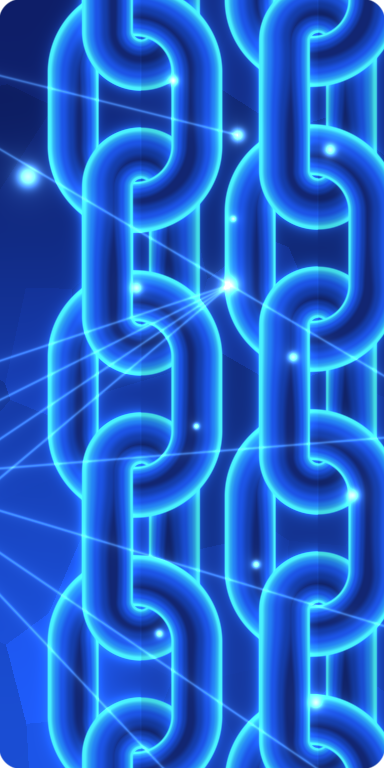
Give the GLSL for this pattern, as a Shadertoy shader.

```glsl
// Two columns of interlocked glowing blue chain links, crossed by light rays and sparks.

const float PERIOD = 0.742;   // vertical distance between like links
const float TUBE = 0.0664;    // radius of the link's tube
const vec2 WIDE = vec2(0.161, 0.095);    // centreline half width, half straight length
const vec2 NARROW = vec2(0.0872, 0.169);

const vec3 NAVY = vec3(0.07, 0.15, 0.45);
const vec3 DEEP = vec3(0.08, 0.24, 0.67);
const vec3 BLUE = vec3(0.11, 0.33, 0.90);
const vec3 AZURE = vec3(0.14, 0.51, 0.96);
const vec3 SKY = vec3(0.19, 0.67, 0.94);
const vec3 CYAN = vec3(0.29, 0.95, 0.99);

vec2 hash2(vec2 p) {
    return fract(sin(vec2(dot(p, vec2(127.1, 311.7)), dot(p, vec2(269.5, 183.3)))) * 4375.85);
}

// Random shade of the nearest cell, giving flat facets
float facets(vec2 p) {
    vec2 cell = floor(p);
    float nearest = 9.0, shade = 0.0;
    for (int y = -1; y <= 1; y++)
    for (int x = -1; x <= 1; x++) {
        vec2 id = cell + vec2(x, y);
        float d = length(id + hash2(id) - p);
        if (d < nearest) { nearest = d; shade = hash2(id + 7.0).x; }
    }
    return shade;
}

vec3 backdrop(vec2 p) {
    vec3 col = mix(vec3(0.05, 0.11, 0.38), BLUE, smoothstep(0.0, 2.0, p.y));
    col = mix(col, mix(NAVY, DEEP, 0.35), 0.75 * smoothstep(0.12, 0.5, p.x));
    return col * (0.88 + 0.24 * facets(p * vec2(4.0, 3.0)));
}

// Signed offset from a stadium centreline, repeated down the column
float linkOffset(vec2 p, vec2 size) {
    p.y = mod(p.y + 0.5 * PERIOD, PERIOD) - 0.5 * PERIOD;
    p.y = max(abs(p.y) - size.y, 0.0);
    return length(p) - size.x;
}

// Bright rims falling to a dark streak set toward the inside of the link
vec3 tubeColor(float s, vec2 p) {
    float depth = s > -0.25 ? (1.0 - s) / 1.25 : (1.0 + s) / 0.75;
    depth *= 1.0 + 0.10 * sin(p.y * 9.0 + 5.0 * p.x) + 0.07 * sin(p.y * 17.0 - 11.0 * p.x);
    vec3 col = mix(CYAN, SKY, smoothstep(0.07, 0.19, depth));
    col = mix(col, AZURE, smoothstep(0.16, 0.29, depth));
    col = mix(col, BLUE, smoothstep(0.27, 0.46, depth));
    col = mix(col, DEEP, smoothstep(0.48, 0.75, depth));
    return mix(col, NAVY, smoothstep(0.74, 1.0, depth));
}

// Lays a link and its faint halo over what is below
vec3 drawLink(vec3 below, vec2 p, vec2 size, float mask, float light, float px) {
    float offset = linkOffset(p, size);
    float edge = abs(offset) - TUBE;
    below += mask * 0.22 * AZURE * exp(-max(edge, 0.0) / 0.012);
    vec3 tube = light * tubeColor(clamp(offset / TUBE, -1.0, 1.0), p);
    return mix(below, tube, mask * smoothstep(px, -px, edge));
}

// The narrow links pass behind the wide ones on the right, in front on the left
vec3 drawChain(vec3 col, vec2 p, float px) {
    vec2 narrowP = p - vec2(0.0155, 0.5 * PERIOD);
    float front = smoothstep(px, -px, narrowP.x);
    col = drawLink(col, narrowP, NARROW, 1.0, 0.9, px);
    col = drawLink(col, p, WIDE, 1.0, 1.0, px);
    return drawLink(col, narrowP, NARROW, front, 1.0, px);
}

float ray(vec2 p, vec2 origin, float slope) {
    float d = abs(p.y - origin.y - slope * (p.x - origin.x)) / sqrt(1.0 + slope * slope);
    return 0.75 * exp(-d * d / 0.000012) + 0.25 * exp(-d / 0.012);
}

float spark(vec2 p, vec2 center, float size) {
    float d = length(p - center) / size;
    return 1.2 * exp(-d * d) + 0.45 * exp(-d * 0.8);
}

float lightWeb(vec2 p) {
    vec2 hub = vec2(0.599, 0.742);
    vec2 upperHub = vec2(0.62, 0.352);
    float beams = ray(p, hub, 0.59);
    beams += ray(p, upperHub, 0.25) * step(p.x, upperHub.x);
    for (int i = 0; i < 4; i++) {
        float k = float(i);
        beams += ray(p, hub, -0.33 - 0.17 * k) * step(p.x, hub.x);
        beams += ray(p, vec2(0.0, 1.22 + 0.11 * k), -0.08 + 0.38 * k);
    }
    float sparks = spark(p, hub, 0.020) + spark(p, upperHub, 0.016);
    sparks += spark(p, vec2(0.073, 0.46), 0.026);
    for (int i = 0; i < 10; i++) {
        float k = float(i);
        float x = mix(0.32, 0.98, fract(0.618 * k + 0.2));
        sparks += spark(p, vec2(x, 0.21 + 0.18 * k), 0.011 + 0.004 * sin(k * 2.3));
    }
    return 0.38 * beams + sparks;
}

void mainImage(out vec4 fragColor, in vec2 fragCoord) {
    // Canvas width is one unit; y runs downward
    float px = 1.0 / iResolution.x;
    vec2 canvas = iResolution.xy * px;
    vec2 p = vec2(fragCoord.x, iResolution.y - fragCoord.y) * px;

    vec3 col = backdrop(p);
    for (int i = 0; i < 2; i++)
        col = drawChain(col, p - vec2(0.3516, 0.284) - float(i) * vec2(0.461, 0.362), px);
    col += lightWeb(p) * vec3(0.45, 0.80, 1.0);

    // Rounded white corners
    float radius = 0.055;
    vec2 q = abs(p - 0.5 * canvas) - 0.5 * canvas + radius;
    float corner = length(max(q, 0.0)) - radius;
    col = mix(min(col, 1.0), vec3(1.0), smoothstep(-px, px, corner - px));
    fragColor = vec4(col, 1.0);
}
```
